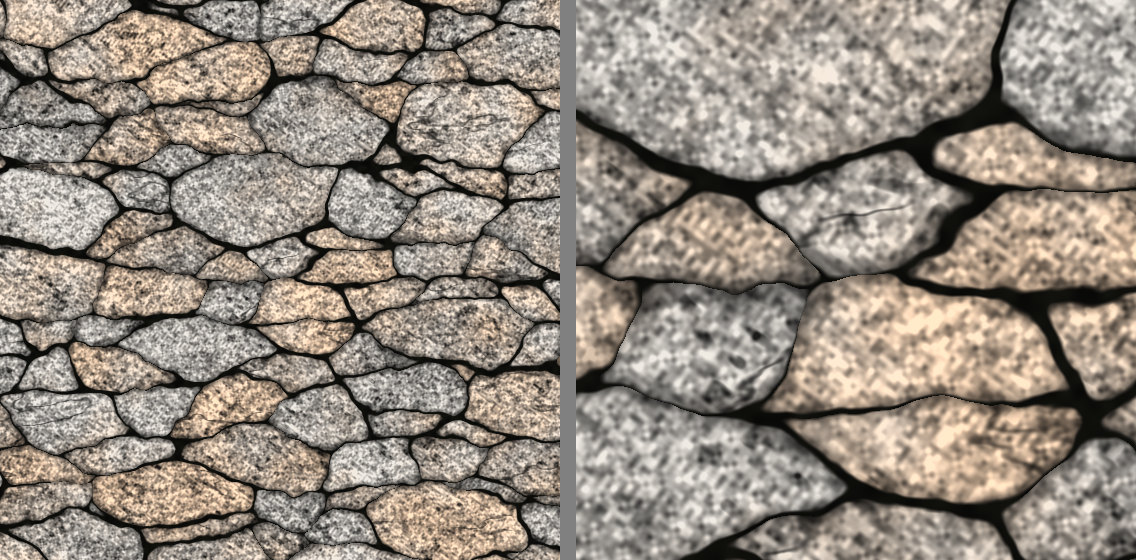
Left: the whole. Right: its middle third, enlarged.
Give the GLSL for this texture, as a three.js fragment shader.

```glsl
varying vec2 vUv;

const vec2 GRID = vec2(6.6, 14.0);

float hash(vec2 p) {
  return fract(sin(dot(p, vec2(127.1, 311.7))) * 43758.5453);
}

float noise(vec2 p) {
  vec2 i = floor(p), f = fract(p);
  f = f * f * (3.0 - 2.0 * f);
  return mix(mix(hash(i), hash(i + vec2(1.0, 0.0)), f.x),
             mix(hash(i + vec2(0.0, 1.0)), hash(i + 1.0), f.x), f.y);
}

float fbm(vec2 p) {
  float sum = 0.0, amp = 0.5;
  for (int i = 0; i < 5; i++) {
    sum += amp * noise(p);
    p = mat2(1.6, 1.2, -1.2, 1.6) * p + 7.3;
    amp *= 0.5;
  }
  return sum / 0.97;
}

// Stone centre in grid units, with its size weight in z
vec3 stoneSite(vec2 cell) {
  vec2 jitter = vec2(hash(cell + 3.1), hash(cell + 17.7));
  return vec3(cell + 0.05 + 0.9 * jitter, 0.95 * pow(hash(cell + 41.3), 2.5));
}

float power(vec2 p, vec3 site) {
  vec2 d = p - site.xy;
  return dot(d, d) - site.z;
}

// Weighted cells: returns the stone id in xy and its rounded edge distance in z
vec3 stoneWall(vec2 uv) {
  vec2 p = uv * GRID, id = floor(p);
  float nearest = 1e3;
  for (int y = -2; y <= 2; y++)
  for (int x = -2; x <= 2; x++) {
    vec2 cell = floor(p) + vec2(x, y);
    float d = power(p, stoneSite(cell));
    if (d < nearest) { nearest = d; id = cell; }
  }
  vec3 own = stoneSite(id);
  float sum = 0.0;
  for (int y = -2; y <= 2; y++)
  for (int x = -2; x <= 2; x++) {
    if (x == 0 && y == 0) continue;
    vec3 other = stoneSite(id + vec2(x, y));
    vec2 normal = (other.xy - own.xy) * GRID;
    float d = 0.5 * (power(p, other) - nearest) / length(normal);
    d += 0.0015 * normalize(normal).y;   // deeper shadow below each stone
    sum += exp(-d / 0.0045);
  }
  return vec3(id, -0.0045 * log(sum + 1e-9));
}

// Surface height of the rock
float relief(vec2 q) {
  return fbm(q * vec2(19.0, 30.0)) + 0.3 * noise(q * vec2(75.0, 95.0));
}

void main() {
  // Wobble the outlines
  vec2 uv = vUv;
  uv += 0.05 * (vec2(fbm(vUv * 9.0), fbm(vUv * 9.0 + 31.0)) - 0.5);
  uv += 0.008 * (vec2(noise(vUv * 42.0), noise(vUv * 42.0 + 57.0)) - 0.5);
  vec3 wall = stoneWall(uv);
  float edge = wall.z;
  float stoneTone = hash(wall.xy + 5.9), stoneWarmth = hash(wall.xy + 23.4);
  vec2 q = vUv + 3.7 * vec2(stoneTone, stoneWarmth);
  vec2 grain = mat2(0.8, 0.6, -0.6, 0.8) * q;

  // Blotches, light from above, and sharp grain
  float tone = 0.675 + 0.09 * (stoneTone - 0.5);
  tone += 0.34 * (fbm(q * vec2(11.0, 16.0) + 4.0) - 0.5);
  tone += 0.75 * (relief(q) - relief(q + vec2(-0.002, 0.004)));
  tone += 0.36 * (noise(grain * vec2(140.0, 175.0)) - 0.5);
  tone += 0.48 * (noise(grain.yx * 290.0 + 11.0) - 0.5);

  // Pits and cracks
  float pits = smoothstep(0.62, 0.85, noise(grain * vec2(75.0, 105.0)));
  tone -= 0.26 * pits * smoothstep(0.35, 0.65, noise(q * 13.0 + 2.0));
  float ridge = abs(fbm(q * vec2(6.0, 15.0) + 19.0) - 0.5);
  float crack = 1.0 - smoothstep(0.0, 0.026, ridge);
  tone *= 1.0 - 0.5 * crack * smoothstep(0.5, 0.75, noise(q * 10.0 + 8.0));

  // Grey to tan tint
  float warmth = stoneWarmth + 1.4 * (fbm(q * 10.0 + 27.0) - 0.5);
  vec3 tint = mix(vec3(1.02, 1.0, 0.97), vec3(1.16, 1.0, 0.85), smoothstep(0.1, 1.2, warmth));
  vec3 stone = tint * clamp(tone, 0.1, 0.92);

  // Worn rims and dark joints of uneven width
  float rim = edge + 0.008 * (noise(vUv * 80.0) - 0.5);
  stone *= mix(0.45, 1.0, smoothstep(-0.002, 0.012, rim));
  vec3 joint = vec3(0.05, 0.05, 0.04) * (0.6 + 0.8 * noise(vUv * 120.0));
  float gap = -0.0035 + 0.0065 * noise(vUv * 16.0 + 6.0);
  vec3 color = mix(joint, stone, smoothstep(gap, gap + 0.003, edge));
  gl_FragColor = vec4(clamp(color, 0.0, 1.0), 1.0);
}
```
